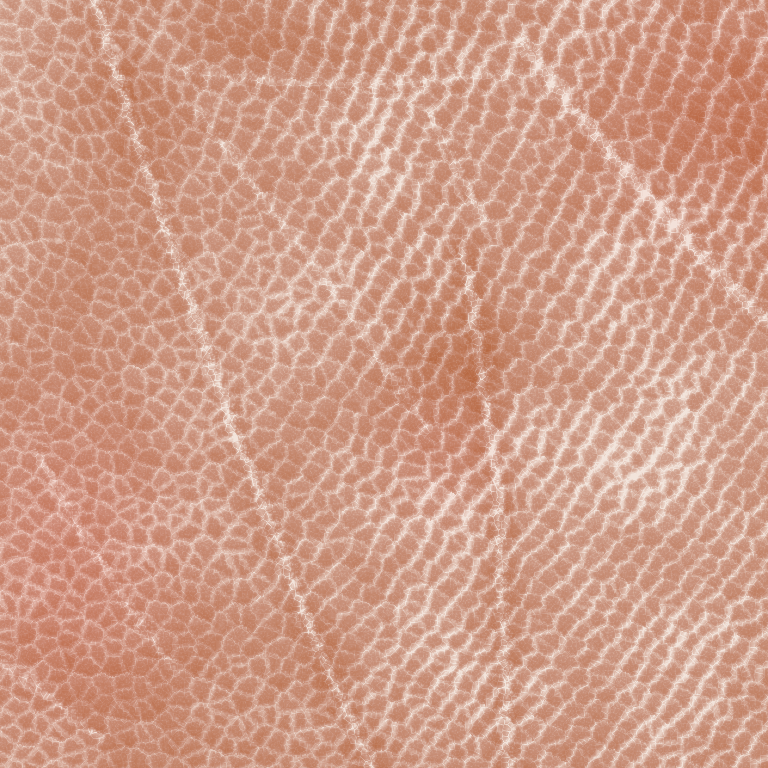
A Shadertoy shader for this texture:

```glsl
// Close-up of palm skin: small domed cells in slanted ridges, pale flaky grooves and long creases.

const vec3 DEEP_SKIN = vec3(0.72, 0.42, 0.27);
const vec3 MID_SKIN  = vec3(0.79, 0.575, 0.49);
const vec3 PALE_SKIN = vec3(0.87, 0.735, 0.675);
const vec3 FLUSH     = vec3(0.015, -0.035, -0.025);
const vec2 CELL_DENSITY  = vec2(38.0, 45.0);  // across and along the ridges
const float BASE_TONE    = 0.43;
const float GROOVE_GAIN  = 0.46;
const float CREASE_GAIN  = 0.42;
const float CREASE_WIDTH = 0.0065;
const float FLAKE_SCALE  = 125.0;
const float GRAIN_SCALE  = 230.0;

vec2 hash2(vec2 p) {
    vec3 q = fract(p.xyx * vec3(0.1031, 0.1030, 0.0973));
    q += dot(q, q.yzx + 33.33);
    return fract((q.xx + q.yz) * q.zy);
}

// Layered sines, roughly -1 to 1
float swell(vec2 p) {
    float sum = 0.0, amp = 0.5;
    for (int i = 0; i < 5; i++) {
        p = mat2(0.8, 0.6, -0.6, 0.8) * p * 1.7 + 1.3;
        sum += amp * sin(p.x + 1.4 * sin(p.y));
        amp *= 0.65;
    }
    return sum;
}

// Distances to the nearest and second nearest cell centre
vec2 cellular(vec2 p) {
    vec2 id = floor(p), f = fract(p), near = vec2(8.0);
    for (int y = -1; y <= 1; y++)
    for (int x = -1; x <= 1; x++) {
        vec2 o = vec2(x, y);
        float d = length(o + hash2(id + o) - f);
        near = d < near.x ? vec2(d, near.x) : vec2(near.x, min(near.y, d));
    }
    return near;
}

vec2 cellCentre(vec2 id, float order) {
    vec2 jitter = mix(vec2(0.85), vec2(0.42, 0.8), order);
    return id + 0.5 + (hash2(id) - 0.5) * jitter;
}

// Returns groove strength, cell shade and slope across the cell
vec3 skinCells(vec2 q, float order, float width) {
    vec2 base = floor(q), bestId = base, best = vec2(8.0);
    for (int y = -1; y <= 1; y++)
    for (int x = -1; x <= 1; x++) {
        vec2 id = base + vec2(x, y);
        vec2 r = cellCentre(id, order) - q;
        if (dot(r, r) < dot(best, best)) { best = r; bestId = id; }
    }
    float groove = 0.0;
    for (int y = -2; y <= 2; y++)
    for (int x = -2; x <= 2; x++) {
        if (x == 0 && y == 0) continue;
        vec2 r = cellCentre(bestId + vec2(x, y), order) - q;
        vec2 normal = normalize(r - best);
        float d = dot(0.5 * (r + best), normal);
        float ridge = mix(0.65, 0.42 + 0.75 * normal.x * normal.x, order);
        groove = max(groove, ridge * (1.0 - smoothstep(0.01, width * (0.6 + 0.6 * ridge), d)));
    }
    return vec3(groove, hash2(bestId + 71.0).x - 0.5, best.x - best.y);
}

float spot(vec2 p, vec2 centre, vec2 radius) {
    vec2 d = (p - centre) / radius;
    return exp(-dot(d, d));
}

// Distance to a gently bowed line
float crease(vec2 p, vec2 a, vec2 b, float bow) {
    vec2 ab = b - a, side = normalize(vec2(-ab.y, ab.x));
    float h = clamp(dot(p - a, ab) / dot(ab, ab), 0.0, 1.0);
    return length(p - a - h * ab - side * bow * 4.0 * h * (1.0 - h));
}

float band(float d, float width) { return exp(-d * d / (width * width)); }

void mainImage(out vec4 fragColor, in vec2 fragCoord) {
    vec2 p = fragCoord / iResolution.y;
    float broad = swell(p * 3.0), patchy = swell(p * 9.0 + 4.0);
    vec2 flake = cellular(p * FLAKE_SCALE);
    vec2 grain = cellular(p * GRAIN_SCALE + 17.0);
    float ragged = flake.x - 0.45 + 0.6 * (grain.x - 0.45);

    // Ridged cells, more orderly towards the right
    vec2 wobble = 0.005 * vec2(swell(p * 7.0), swell(p * 7.0 + 9.0));
    vec2 warped = p + wobble + 0.003 * ragged;
    vec2 q = vec2(0.83 * warped.x - 0.70 * warped.y + 0.17 * warped.y * warped.y,
                  0.56 * warped.x + 0.83 * warped.y);
    float order = smoothstep(0.2, 0.75, p.x + 0.2 * p.y + 0.1 * broad);
    vec3 cell = skinCells(q * CELL_DENSITY + 40.0, order, 0.25 + 0.22 * ragged + 0.06 * patchy);

    // Creases
    vec2 c = p + 0.4 * wobble + 0.006 * ragged;
    float longCrease  = crease(c, vec2(0.12, 1.01), vec2(0.485, -0.01), -0.017);
    float steepCrease = crease(c, vec2(0.605, 0.668), vec2(0.661, -0.01), 0.014);
    float rightCrease = crease(c, vec2(0.677, 0.948), vec2(1.01, 0.57), -0.01);
    float strong = max(band(longCrease, CREASE_WIDTH), band(steepCrease, CREASE_WIDTH));
    strong = max(strong, 0.9 * band(rightCrease, 1.25 * CREASE_WIDTH));
    float thin = crease(c, vec2(0.26, 0.857), vec2(0.56, 0.44), 0.0);
    thin = min(thin, crease(c, vec2(0.045, 0.414), vec2(0.228, 0.128), -0.008));
    thin = min(thin, crease(c, vec2(0.234, 0.909), vec2(0.677, 0.909), -0.018));
    thin = min(thin, crease(c, vec2(0.0, 0.14), vec2(0.13, 0.036), 0.005));
    thin = min(thin, crease(c, vec2(0.56, 0.857), vec2(0.625, 0.72), 0.0));
    float line = max(strong, 0.55 * band(thin, 0.75 * CREASE_WIDTH));

    // Broad shading
    float shade = 0.20 * spot(p, vec2(0.58, 0.56), vec2(0.09, 0.12))
                + 0.13 * spot(p, vec2(0.15, 0.88), vec2(0.08, 0.13))
                + 0.13 * spot(p, vec2(0.50, 0.95), vec2(0.24, 0.08))
                + 0.12 * spot(p, vec2(0.98, 0.82), vec2(0.20, 0.22))
                + 0.10 * spot(p, vec2(0.22, 0.10), vec2(0.22, 0.16));
    shade += 0.16 * band(longCrease, 0.026) * (1.0 - 0.6 * p.y) + 0.18 * band(steepCrease, 0.023);
    float light = 0.09 * spot(p, vec2(0.86, 0.45), vec2(0.22, 0.28))
                + 0.08 * spot(p, vec2(0.35, 0.62), vec2(0.16, 0.2))
                + 0.12 * spot(p, vec2(0.0, 0.95), vec2(0.12, 0.25));

    // Flaky detail and tone
    float web = 1.0 - smoothstep(0.0, 0.22, flake.y - flake.x);
    float speck = 1.0 - smoothstep(0.08, 0.32, grain.x);
    float tone = BASE_TONE + 0.05 * broad + 0.03 * patchy + light - shade;
    tone += 0.09 * cell.y + 0.09 * cell.z + 0.09 * (web - 0.3) + 0.08 * speck - 0.12 * ragged;
    tone += GROOVE_GAIN * cell.x * (0.78 + 0.25 * patchy + 0.3 * web);
    tone += CREASE_GAIN * line * (0.75 + 0.5 * web - 0.5 * ragged);

    vec3 color = tone < 0.5 ? mix(DEEP_SKIN, MID_SKIN, (tone - 0.1) / 0.4)
                            : mix(MID_SKIN, PALE_SKIN, (min(tone, 1.1) - 0.5) / 0.3);
    float flush = spot(p, vec2(0.08, 0.27), vec2(0.15, 0.2)) + 0.6 * spot(p, vec2(0.95, 0.85), vec2(0.2))
                + 0.5 * spot(p, vec2(0.58, 0.41), vec2(0.08, 0.09));
    color += FLUSH * flush;
    fragColor = vec4(clamp(color, 0.0, 1.0), 1.0);
}
```
